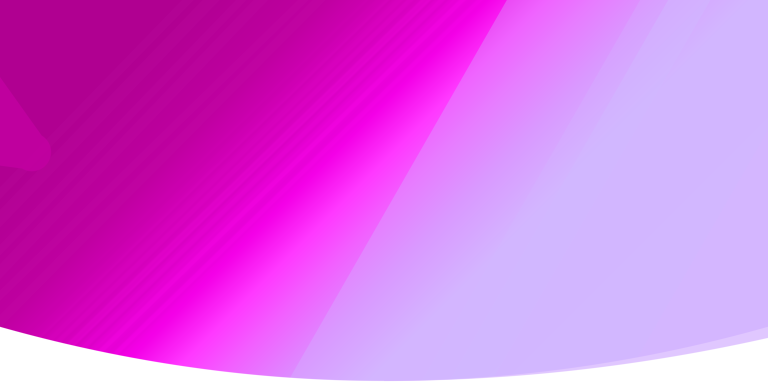
A Shadertoy shader for this background:

```glsl
const vec3 PAPER = vec3(1.0);
const vec3 LAVENDER = vec3(0.815, 0.725, 1.0);
const vec3 LIP_COLOR = vec3(0.88, 0.78, 1.0);
const vec3 BLOB_COLOR = vec3(0.76, 0.0, 0.63);
const vec3 BAND_COLOR = vec3(0.80, 0.12, 0.68);

const float CREASE_LEAN = 0.574;   // horizontal run of the steep folds
const float CREASE_START = 1.32;
const float CREASE_ALPHA = 0.33;
const float CURVE_BASE = 0.008;    // lowest point of the bottom edge
const float CURVE_BEND = 0.141;
const float LIP_BEND = 0.112;
const int BAND_COUNT = 6;
const float BAND_ALPHA = 0.09;
const float STREAK_DENSITY = 110.0;
const float STREAK_STRENGTH = 0.045;

// Colour stops along the main diagonal
const int STOPS = 9;
const float STOP_AT[STOPS] = float[](
    0.50, 0.85, 1.05, 1.27, 1.42, 1.55, 1.73, 1.95, 2.50);
const vec3 STOP_COLOR[STOPS] = vec3[](
    vec3(0.69, 0.00, 0.57), vec3(0.75, 0.00, 0.63), vec3(0.84, 0.00, 0.74),
    vec3(0.955, 0.00, 0.905), vec3(1.00, 0.22, 1.00), vec3(0.95, 0.37, 1.00),
    vec3(0.87, 0.54, 1.00), vec3(0.835, 0.70, 1.00), vec3(0.835, 0.71, 1.00));

float hash(float n) {
    n = fract(n * 0.1031);
    n *= n + 33.33;
    return fract(n * (n + n));
}

float noise(float x) {
    float cell = floor(x);
    return mix(hash(cell), hash(cell + 1.0), smoothstep(0.0, 1.0, x - cell));
}

// Antialiased step: 1 where d is positive
float cover(float d) {
    float halfPixel = 0.75 / iResolution.y;
    return smoothstep(-halfPixel, halfPixel, d);
}

vec3 diagonalRamp(float s) {
    vec3 color = STOP_COLOR[0];
    for (int i = 1; i < STOPS; i++) {
        float k = clamp((s - STOP_AT[i - 1]) / (STOP_AT[i] - STOP_AT[i - 1]), 0.0, 1.0);
        color = mix(color, STOP_COLOR[i], k);
    }
    return color;
}

float taperedCapsule(vec2 p, vec2 a, vec2 b, float ra, float rb) {
    vec2 axis = b - a;
    float h = clamp(dot(p - a, axis) / dot(axis, axis), 0.0, 1.0);
    return length(p - a - axis * h) - mix(ra, rb, h);
}

void mainImage(out vec4 fragColor, in vec2 fragCoord) {
    vec2 p = fragCoord / iResolution.y;
    p.x *= 2.0 * iResolution.y / iResolution.x;
    float drop = 1.0 - p.y;
    float diagonal = p.x + drop;
    float fold = p.x + CREASE_LEAN * drop;

    vec3 color = diagonalRamp(diagonal);

    // Broad faint bands over the dark corner
    for (int i = 0; i < BAND_COUNT; i++) {
        float id = float(i);
        float center = 0.49 + 0.068 * id + 0.02 * hash(id + 3.0);
        float width = 0.012 + 0.012 * hash(id + 17.0);
        float tilt = 0.08 * (hash(id + 41.0) - 0.5);
        float d = abs(diagonal + tilt * (drop - 0.4) - center);
        color = mix(color, BAND_COLOR, BAND_ALPHA * cover(width - d));
    }

    // Fine streaks beside the bright ridge
    float streakZone = smoothstep(0.90, 1.08, diagonal) * (1.0 - smoothstep(1.18, 1.30, diagonal));
    float streak = noise((diagonal + 0.03 * drop) * STREAK_DENSITY) - 0.5;
    color += STREAK_STRENGTH * streak * streakZone * vec3(1.0, 0.4, 1.0);

    // Steep translucent folds
    color = mix(color, LAVENDER, CREASE_ALPHA * cover(fold - CREASE_START));
    color = mix(color, LAVENDER, 0.25 * cover(fold - 1.667));
    color = mix(color, LAVENDER, 0.45 * cover(fold - 1.74) * cover(1.85 - fold));
    color = mix(color, vec3(0.835, 0.71, 1.0), 0.6 * cover(fold - 2.195));

    // Rounded blob at the left edge
    float blob = taperedCapsule(p, vec2(-0.065, 0.693), vec2(0.083, 0.604), 0.125, 0.05);
    color = mix(color, BLOB_COLOR, 0.85 * cover(-blob));

    // Curved bottom edge with a pale lip on the right
    float offset = p.x - 1.0;
    float edge = CURVE_BASE + CURVE_BEND * offset * offset;
    float lip = CURVE_BASE + LIP_BEND * offset * offset;
    vec3 below = mix(PAPER, LIP_COLOR, cover(p.y - lip) * step(0.0, offset));
    color = mix(below, color, cover(p.y - edge));

    fragColor = vec4(clamp(color, 0.0, 1.0), 1.0);
}
```
